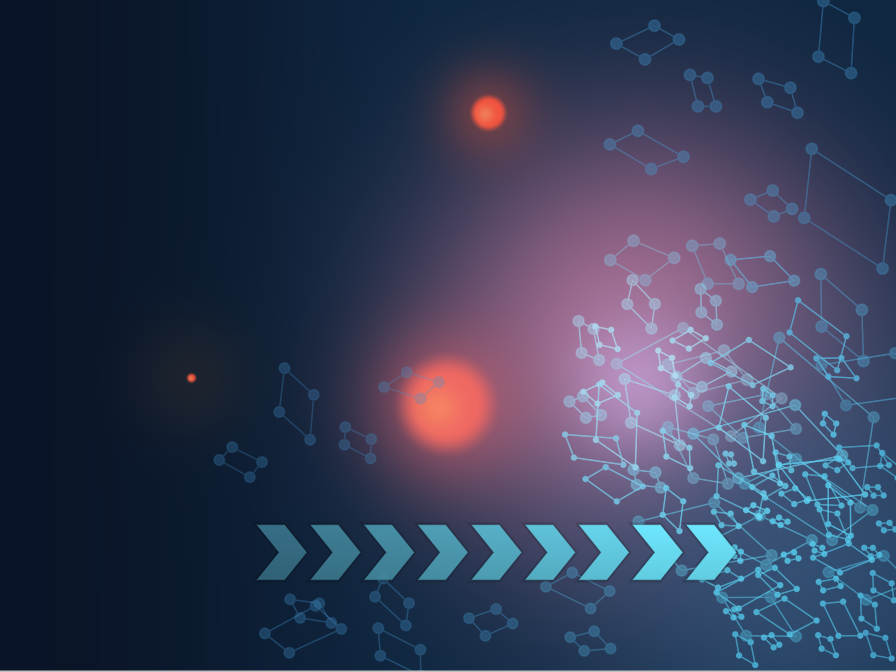
This background is drawn by a Shadertoy shader. Its source:

```glsl
// Navy backdrop with a pink glow, red orbs, linked node kites and a row of cyan chevrons.

float hash(float n) {
    return fract(sin(n * 127.1) * 43758.5453);
}

// Rounded falloff; a higher power gives a fuller middle and shorter tail
float falloff(vec2 p, vec2 centre, float radius, float power) {
    return exp(-pow(length(p - centre) / radius, power));
}

float glow(vec2 p, vec2 centre, float radius) {
    return falloff(p, centre, radius, 2.0);
}

float segmentDistance(vec2 p, vec2 a, vec2 b) {
    vec2 ab = b - a;
    float t = clamp(dot(p - a, ab) / dot(ab, ab), 0.0, 1.0);
    return length(p - a - ab * t);
}

vec3 backdrop(vec2 p) {
    vec3 navy = vec3(0.040, 0.080, 0.155);
    vec3 teal = vec3(0.055, 0.15, 0.25);
    vec3 slate = vec3(0.21, 0.34, 0.49);
    vec3 pink = vec3(0.69, 0.44, 0.58);
    vec3 lilac = vec3(0.81, 0.66, 0.87);
    vec3 col = mix(navy, teal, smoothstep(0.05, 0.7, p.x));
    col = mix(col, pink, 0.97 * falloff(p, vec2(0.955, 0.485), 0.325, 2.4));
    col = mix(col, slate, 0.78 * glow(p, vec2(1.19, 0.17), 0.33));
    return mix(col, lilac, 0.65 * glow(p, vec2(0.95, 0.43), 0.105));
}

// Soft-edged disc with a wide halo and a warmer heart
vec3 addOrb(vec3 col, vec2 p, vec2 centre, float radius, float halo, vec3 haloColor, vec3 rim, float softness) {
    vec3 orange = vec3(1.0, 0.56, 0.38);
    col = mix(col, haloColor, 0.65 * glow(p, centre, halo));
    float edge = radius * softness;
    float disc = 1.0 - smoothstep(radius - edge, radius + edge, length(p - centre));
    vec2 heart = centre - vec2(0.2, 0.08) * radius;
    vec3 body = mix(rim, orange, 0.8 * glow(p, heart, radius * 0.5));
    return mix(col, body, 0.9 * disc);
}

// Corner k of a kite whose long axis leans down to the right
vec2 kiteCorner(vec2 centre, float size, float seed, float k) {
    float tilt = mix(-1.3, 0.15, hash(seed + 0.5));
    vec2 axis = vec2(cos(tilt), sin(tilt));
    bool along = mod(k, 2.0) < 0.5;
    vec2 arm = along ? axis : vec2(-axis.y, axis.x) * 0.55;
    float side = k < 1.5 ? 1.0 : -1.0;
    float skew = along ? 0.0 : side * mix(-0.4, 0.4, hash(seed + 0.7));
    return centre + size * (arm * side * mix(0.8, 1.1, hash(seed + k * 5.3 + 9.0)) + axis * skew);
}

// x: line coverage, y: node coverage, with a denser ring at the node edge
vec2 kiteCoverage(vec2 p, vec2 centre, float size, float seed, float nodeRadius, float px) {
    vec2 cover = vec2(0.0);
    vec2 a = kiteCorner(centre, size, seed, 0.0);
    for (int k = 1; k <= 4; k++) {
        vec2 b = kiteCorner(centre, size, seed, mod(float(k), 4.0));
        float line = 1.0 - smoothstep(0.0003, 0.0005 + px, segmentDistance(p, a, b));
        float r = length(p - a);
        float node = 1.0 - smoothstep(nodeRadius - px, nodeRadius + px, r);
        node *= mix(0.85, 1.1, smoothstep(0.3, 0.8, abs(r / nodeRadius - 0.4) * 1.6));
        cover = max(cover, vec2(line, node));
        a = b;
    }
    return cover;
}

// Evenly scattered kites inside the box low..high
vec3 addKites(vec3 col, vec2 p, float px, int count, vec2 low, vec2 high, vec2 sizes, float nodeRadius, vec2 alphas) {
    for (int i = 0; i < count; i++) {
        float seed = float(i) * 1.37 + low.x * 10.0;
        vec2 cell = fract(vec2(0.3, 0.8) + float(i) * vec2(0.7549, 0.5698));
        vec2 centre = mix(low, high, cell);
        float size = mix(sizes.x, sizes.y, pow(hash(seed + 0.3), 2.0));
        if (length(p - centre) > size * 1.25 + 0.015) continue;
        vec3 tint = mix(vec3(0.24, 0.54, 0.76), vec3(0.34, 0.84, 0.96), glow(centre, vec2(1.14, 0.2), 0.33));
        tint = mix(tint, vec3(0.80, 0.93, 0.98), 0.85 * glow(centre, vec2(0.95, 0.47), 0.2));
        vec2 cover = kiteCoverage(p, centre, size, seed, nodeRadius, px);
        col = mix(col, tint, min(max(cover.x * alphas.x, cover.y * alphas.y), 1.0));
    }
    return col;
}

// Nine right-pointing arrows, brightening to the right; grow and soft shape the edge
float chevronMask(vec2 q, float index, float x, float grow, float soft) {
    float halfThickness = 0.0208;
    float across = abs(x - halfThickness) - halfThickness * 1.0 - grow;
    float edge = max(across, abs(q.y) - 0.041 - grow);
    return (1.0 - smoothstep(-soft, soft, edge)) * step(0.0, index) * step(index, 8.0);
}

vec3 addChevrons(vec3 col, vec2 p, float px) {
    float pitch = 0.0799;
    vec2 q = p - vec2(0.382, 0.178);
    float slant = 0.033 * (1.0 - abs(q.y) / 0.041);
    float index = floor((q.x - slant + 0.015) / pitch);
    float x = q.x - slant - index * pitch;
    float progress = clamp(index / 7.0, 0.0, 1.0);
    vec3 cyan = mix(vec3(0.27, 0.54, 0.64), vec3(0.43, 0.91, 1.0), progress);
    float shade = 0.95 + 0.06 * clamp(q.y / 0.041, -1.0, 1.0);
    col *= 1.0 - 0.35 * chevronMask(q, index, x, 0.002, 0.004);
    return mix(col, cyan * shade, chevronMask(q, index, x, 0.0, px) * mix(0.76, 0.98, progress));
}

void mainImage(out vec4 fragColor, in vec2 fragCoord) {
    vec2 p = fragCoord / iResolution.y;
    float px = 1.0 / iResolution.y;
    vec3 col = backdrop(p);
    vec3 scarlet = vec3(1.0, 0.33, 0.24);
    col = addOrb(col, p, vec2(0.727, 0.832), 0.024, 0.07, vec3(0.58, 0.28, 0.27), scarlet, 0.25);
    col = addOrb(col, p, vec2(0.665, 0.398), 0.063, 0.11, vec3(0.84, 0.38, 0.42), vec3(0.97, 0.41, 0.38), 0.32);
    col = addOrb(col, p, vec2(0.285, 0.4375), 0.006, 0.085, vec3(0.15, 0.16, 0.18), scarlet, 0.5);
    // Faint kites: right side, left strays, bottom strip
    col = addKites(col, p, px, 11, vec2(0.93, 0.4), vec2(1.32, 0.98), vec2(0.035, 0.13), 0.0092, vec2(0.42, 0.45));
    col = addKites(col, p, px, 4, vec2(0.34, 0.24), vec2(0.68, 0.44), vec2(0.03, 0.055), 0.0085, vec2(0.3, 0.35));
    col = addKites(col, p, px, 7, vec2(0.42, 0.02), vec2(0.97, 0.13), vec2(0.03, 0.08), 0.0085, vec2(0.35, 0.38));
    // Wide kites by the glow and lower right, then the bright crowd
    col = addKites(col, p, px, 9, vec2(0.85, 0.26), vec2(1.2, 0.62), vec2(0.025, 0.14), 0.0088, vec2(0.65, 0.55));
    col = addKites(col, p, px, 10, vec2(1.02, 0.05), vec2(1.36, 0.46), vec2(0.06, 0.16), 0.0088, vec2(0.5, 0.4));
    col = addKites(col, p, px, 20, vec2(0.86, 0.22), vec2(1.3, 0.52), vec2(0.016, 0.07), 0.0044, vec2(0.75, 0.95));
    col = addKites(col, p, px, 32, vec2(1.06, 0.02), vec2(1.34, 0.34), vec2(0.011, 0.055), 0.0044, vec2(0.6, 0.88));
    col = addChevrons(col, p, px);
    // Pale rule along the bottom edge
    col = mix(col, vec3(0.75), 1.0 - smoothstep(0.0015, 0.0015 + px, p.y));
    fragColor = vec4(col, 1.0);
}
```
